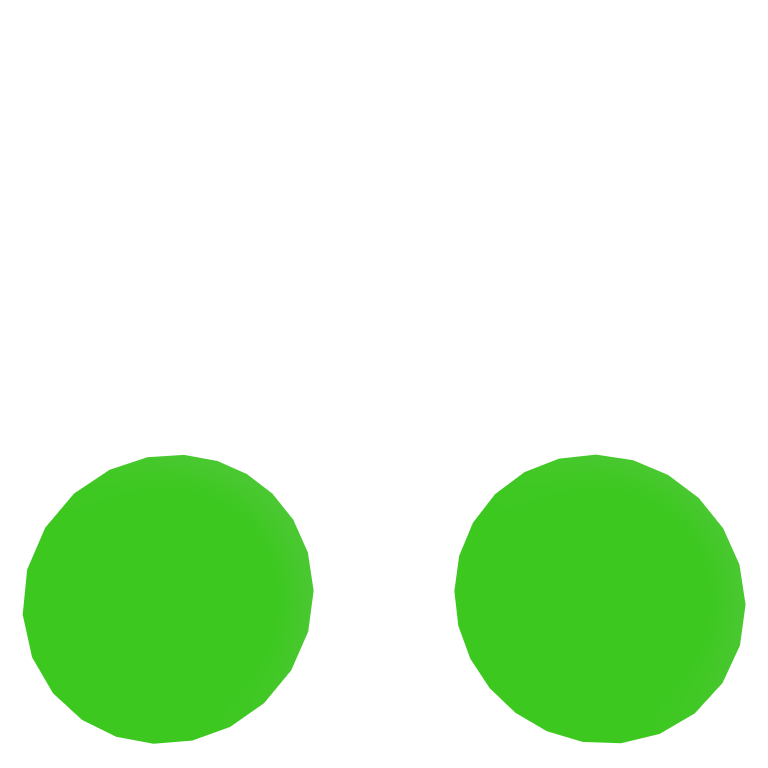
This background is drawn by a Shadertoy shader. Its source:

```glsl
// Two green faceted discs resting near the bottom of a white canvas.
// Each disc is a convex polygon whose corners lie on a tilted, nearly round
// oval; its distance is the largest of the distances to its edge lines.

#define DISC_RADIUS   0.1888
#define DISC_HEIGHT   0.2197
#define DISC_OFFSET   0.2812
#define OVAL_STRETCH  0.0046
#define OVAL_TILT     0.72
#define RIM_STRENGTH  0.75
#define PAPER_COLOR   vec3(1.0)
#define DISC_COLOR    vec3(0.238, 0.784, 0.125)
#define RIM_COLOR     vec3(0.310, 0.784, 0.220)

const float TAU = 6.2831853;

// Corner at an even phase, shifted along the oval by two soft waves.
// warp holds: constant shift, first wave, its phase, second wave
vec2 corner(float phase, float tilt, vec4 warp) {
    float angle = phase + warp.x + warp.y * cos(phase - warp.z)
                + warp.w * cos(2.0 * phase - 0.7);
    float radius = DISC_RADIUS + OVAL_STRETCH * cos(2.0 * (angle - tilt));
    return radius * vec2(cos(angle), sin(angle));
}

// Signed distance to a convex polygon with its corners in turning order
float facetedDisc(vec2 p, int sides, float start, float tilt, vec4 warp) {
    float dist = -1.0;
    vec2 a = corner(start, tilt, warp);
    for (int i = 1; i <= sides; i++) {
        vec2 b = corner(start + TAU * float(i) / float(sides), tilt, warp);
        vec2 normal = normalize(vec2(b.y - a.y, a.x - b.x));
        dist = max(dist, dot(p - a, normal));
        a = b;
    }
    return dist;
}

// Flat green with a faint pale rim on the side facing the upper right
vec3 discShade(vec2 p) {
    float rim = smoothstep(0.72, 1.03, length(p) / DISC_RADIUS);
    float facing = dot(p / DISC_RADIUS, normalize(vec2(1.0, 0.7)));
    float amount = RIM_STRENGTH * rim * smoothstep(-0.4, 0.9, facing);
    return mix(DISC_COLOR, RIM_COLOR, amount);
}

void mainImage(out vec4 fragColor, in vec2 fragCoord) {
    float pixel = 1.0 / iResolution.y;
    vec2 p = (fragCoord - vec2(0.5 * iResolution.x, 0.0)) * pixel;

    // Choose the nearer disc and work around its centre
    bool onLeft = p.x < 0.0;
    vec2 q = p - vec2(onLeft ? -DISC_OFFSET : DISC_OFFSET, DISC_HEIGHT);

    float dist = onLeft
        ? facetedDisc(q, 23, 0.035, OVAL_TILT, vec4(-0.084, -0.087, 2.27, 0.066))
        : facetedDisc(q, 24, -0.035, -OVAL_TILT, vec4(-0.012, 0.075, 1.4, 0.0));

    float coverage = clamp(0.5 - dist / pixel, 0.0, 1.0);
    fragColor = vec4(mix(PAPER_COLOR, discShade(q), coverage), 1.0);
}
```
